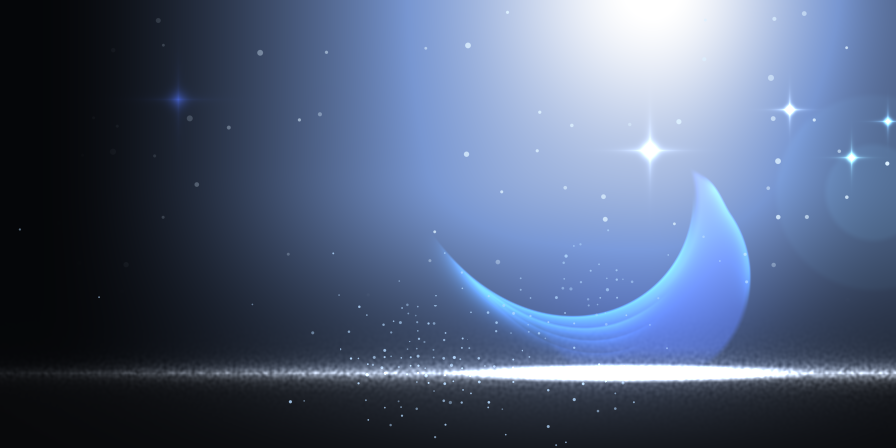
Write a WebGL 1 fragment shader that draws this background.

```glsl
precision highp float;
// Blue spotlit stage: top glow, bright floor streak, sweeping crescent and star dust.

uniform vec2 u_resolution;

#define FLOOR_Y 0.167
#define SKY_BLUE vec3(0.47, 0.59, 0.82)
#define CYAN vec3(0.22, 0.62, 0.95)
#define ROYAL vec3(0.22, 0.34, 0.88)
#define LAMP vec2(1.47, 1.06)
#define STREAK_X 1.40
#define SWEEP_CENTER vec2(1.292, 0.552)
#define FIN_CENTER vec2(1.427, 0.380)
#define STAR_CELLS 13.0
#define DUST_CELLS 52.0

vec2 hash2(vec2 p) {
  vec3 q = fract(p.xyx * vec3(0.1031, 0.1030, 0.0973));
  q += dot(q, q.yzx + 33.33);
  return fract((q.xx + q.yz) * q.zy);
}

float gradientNoise(vec2 p) {
  vec2 i = floor(p), f = fract(p), w = f * f * (3.0 - 2.0 * f);
  vec2 e = vec2(1.0, 0.0);
  float a = dot(hash2(i) * 2.0 - 1.0, f);
  float b = dot(hash2(i + e) * 2.0 - 1.0, f - e);
  float c = dot(hash2(i + e.yx) * 2.0 - 1.0, f - e.yx);
  float d = dot(hash2(i + 1.0) * 2.0 - 1.0, f - 1.0);
  return mix(mix(a, b, w.x), mix(c, d, w.x), w.y);
}

float blob(vec2 d, vec2 size) {
  d /= size;
  return exp(-dot(d, d));
}

// Maps brightness to black, sky blue, then white.
vec3 ramp(float light) {
  return SKY_BLUE * min(light / 0.47, 1.0)
       + (1.0 - SKY_BLUE) * clamp((light - 0.47) / 0.53, 0.0, 1.0);
}

vec3 backdrop(vec2 p) {
  float side = smoothstep(0.08, 1.2, p.x) * (1.0 - 0.45 * smoothstep(1.45, 2.05, p.x));
  float light = 0.02 + 0.48 * side * mix(0.38, 1.0, smoothstep(0.14, 0.62, p.y));
  light += 0.46 * blob(p - LAMP, vec2(0.36, 0.30)) + 0.14 * blob(p - vec2(1.42, 0.75), vec2(0.36, 0.32));
  vec3 ground = vec3(0.03, 0.033, 0.04)
              + vec3(0.13, 0.155, 0.20) * blob(p - vec2(1.25, FLOOR_Y), vec2(0.65, 0.18));
  return mix(ground, ramp(light), smoothstep(FLOOR_Y - 0.02, FLOOR_Y + 0.015, p.y));
}

float floorStreak(vec2 p) {
  vec2 d = p - vec2(STREAK_X, FLOOR_Y);
  float grain = 1.0 + 0.9 * gradientNoise(p * 110.0);
  float core = 1.0 - smoothstep(0.45, 1.15, length(d / vec2(0.40, 0.021)));
  float reach = 0.08 + 0.55 * smoothstep(0.0, 1.0, p.x);
  float line = reach * exp(-abs(d.y) / 0.011);
  float halo = 0.22 * exp(-abs(d.y) / 0.035) * exp(-d.x * d.x / 0.6);
  return core + (line + halo) * grain;
}

// Spiral strands and a curved fin enclose the blue crescent.
vec3 crescent(vec2 p) {
  vec2 q = p - SWEEP_CENTER;
  float t = atan(-q.y, q.x);
  float gap = length(q) - 0.255 - 0.00038 * pow(max(t, 0.0), 5.0);
  float ends = smoothstep(-0.1, 0.7, t) * (1.0 - smoothstep(2.2, 2.95, t));
  float spread = 1.0 - smoothstep(1.2, 2.7, t);
  vec3 glow = vec3(0.0);
  for (int i = 0; i < 4; i++) {
    float k = float(i);
    float d = gap - 0.031 * k * spread;
    float body = smoothstep(-0.004, 0.003, d) * exp(-max(d, 0.0) / (0.019 - 0.002 * k));
    float fade = i == 0 ? 1.0 : 0.5 / k * smoothstep(0.5 + 0.2 * k, 1.4, t);
    glow += mix(CYAN, ROYAL, k / 4.0) * body * fade * ends * 0.75;
  }
  vec2 f = p - FIN_CENTER;
  float a = atan(f.y, f.x);
  float rim = length(f) - 0.247 - 0.02 * smoothstep(0.6, 1.0, a);
  float arc = smoothstep(-0.35, 0.15, a) * (1.0 - smoothstep(0.85, 1.03, a));
  float edge = (1.0 - smoothstep(-0.003, 0.004, rim)) * exp(min(rim, 0.0) / 0.014);
  glow += CYAN * edge * arc * 0.5;
  float fill = smoothstep(0.0, 0.02, gap) * (1.0 - smoothstep(-0.01, 0.006, rim));
  fill *= smoothstep(FLOOR_Y, 0.23, p.y) * smoothstep(1.1, 1.5, p.x);
  glow += ROYAL * fill * 0.30;
  return glow + ROYAL * 0.20 * blob(p - vec2(1.40, 0.30), vec2(0.28, 0.12));
}

// One jittered dot per cell, kept where the hash falls below the density.
float dots(vec2 p, float cells, float density, float maxRadius) {
  vec2 id = floor(p * cells), h = hash2(id + 7.0), g = hash2(id + 91.0);
  float radius = maxRadius * mix(0.45, 1.0, g.y * g.y);
  float d = length(fract(p * cells) - mix(vec2(0.25), vec2(0.75), h)) / cells;
  float soft = 0.7 / u_resolution.y;
  return step(g.x, density) * (1.0 - smoothstep(radius - soft, radius + soft, d)) * mix(0.5, 1.0, h.x);
}

float sparkle(vec2 d, float size) {
  d = abs(d) / size;
  float rays = exp(-d.x * 16.0 - d.y * 3.0) + exp(-d.y * 16.0 - d.x * 3.0);
  return rays + exp(-dot(d, d) * 30.0);
}

float flareDisc(vec2 d, float radius) {
  return 1.0 - smoothstep(radius - 0.012, radius + 0.006, length(d));
}

void main() {
  vec2 p = gl_FragCoord.xy / u_resolution.y;
  p.x += 1.0 - 0.5 * u_resolution.x / u_resolution.y;
  vec3 col = backdrop(p) + crescent(p);

  // Faint lens discs on the right.
  vec2 lens = p - vec2(1.95, 0.57);
  col += vec3(0.02, 0.04, 0.045) * (flareDisc(lens, 0.11) + 0.6 * flareDisc(lens, 0.22));

  // Large stars above, fine dust around the floor and crescent.
  float density = 0.30 + 0.35 * blob(p - vec2(1.76, 0.86), vec2(0.22, 0.15));
  float stars = dots(p, STAR_CELLS, density, 0.0068) * smoothstep(0.32, 0.5, p.y);
  col = mix(col, vec3(0.86, 0.94, 1.0), stars * smoothstep(0.1, 1.1, p.x));
  float cloud = 0.42 * blob(p - vec2(0.94, 0.20), vec2(0.17, 0.13))
              + 0.40 * blob(p - vec2(1.34, 0.36), vec2(0.14, 0.07))
              + 0.22 * blob(p - vec2(1.15, 0.20), vec2(0.28, 0.15));
  col = mix(col, vec3(0.70, 0.85, 1.0), 0.85 * dots(p, DUST_CELLS, cloud, 0.0036));

  // Sparkles and glowing points.
  col += vec3(0.8, 0.9, 1.0) * 0.6 * sparkle(p - vec2(1.451, 0.664), 0.085);
  col += ROYAL * 0.22 * sparkle(p - vec2(0.398, 0.778), 0.11);
  col += vec3(0.9, 1.0, 1.0) * sparkle(p - vec2(1.763, 0.755), 0.045);
  col += vec3(0.6, 1.0, 0.95) * sparkle(p - vec2(1.901, 0.648), 0.045);
  col += vec3(0.5, 0.85, 1.0) * sparkle(p - vec2(1.982, 0.729), 0.04);

  col += vec3(0.90, 0.94, 1.0) * floorStreak(p);
  gl_FragColor = vec4(clamp(col, 0.0, 1.0), 1.0);
}
```
